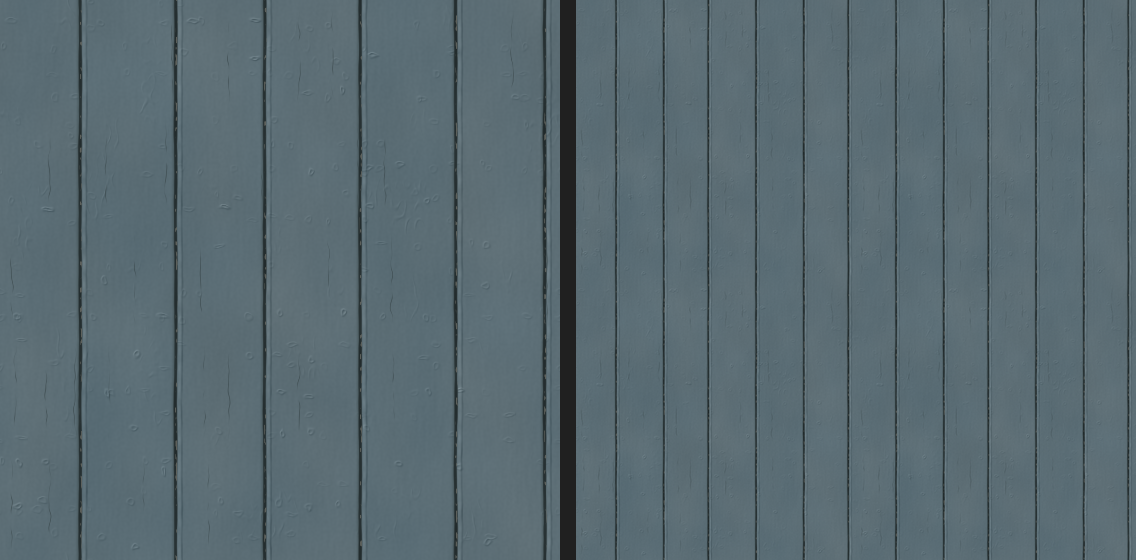
Left, the tile; right, the same tile 2 across and 2 down.
This texture is drawn by a WebGL 2 fragment shader. Its source:

```glsl
#version 300 es
precision highp float;
// Six vertical tongue-and-groove boards under worn blue-grey paint, tiling both ways.
uniform vec2 u_resolution;
out vec4 fragColor;

vec2 hash2(vec2 p) {
    vec3 q = fract(p.xyx * vec3(0.1031, 0.1030, 0.0973));
    q += dot(q, q.yzx + 33.33);
    return fract((q.xx + q.yz) * q.zy);
}

float corner(vec2 cell, vec2 cells, vec2 offset) {
    float angle = 6.2832 * hash2(mod(cell, cells) + cells * 1.7).x;
    return dot(vec2(cos(angle), sin(angle)), offset);
}

// Gradient noise that wraps after a whole number of cells.
float noise(vec2 uv, vec2 cells) {
    vec2 p = uv * cells, i = floor(p), f = p - i;
    vec2 s = f * f * f * (f * (f * 6.0 - 15.0) + 10.0);
    vec2 e = vec2(0.0, 1.0);
    float low = mix(corner(i, cells, f), corner(i + e.yx, cells, f - e.yx), s.x);
    float high = mix(corner(i + e, cells, f - e), corner(i + e.yy, cells, f - e.yy), s.x);
    return mix(low, high, s.y);
}

// Scattered knocks: irregular raised rims, some cells left empty.
float dents(vec2 uv, vec2 cells) {
    vec2 p = uv * cells, id = mod(floor(p), cells);
    vec2 r = hash2(id + 11.0), shape = hash2(id + 47.0);
    vec2 d = (fract(p) - 0.35 - 0.3 * r) / cells;
    d += 0.005 * vec2(noise(uv, vec2(70, 60)), noise(uv, vec2(64, 76)));
    float radius = length(d / mix(vec2(0.004, 0.008), vec2(0.011, 0.004), shape.x));
    float rim = exp(-pow((radius - 0.7) * 3.0, 2.0));
    return rim * step(0.76, shape.y) * (0.4 + 0.6 * r.x);
}

// Relief of the paint film: brush drag, flaked patches and dents.
float relief(vec2 uv) {
    float patchMask = smoothstep(0.16, 0.42, noise(uv, vec2(13, 7)));
    float flakes = 1.0 - smoothstep(0.0, 0.16, abs(noise(uv, vec2(58, 27))));
    float h = 0.5 * patchMask * flakes * smoothstep(-0.15, 0.3, noise(uv, vec2(37, 31)));
    h += dents(uv, vec2(19, 15)) + 0.5 * dents(uv + 0.37, vec2(31, 23));
    return h + 0.12 * noise(uv, vec2(110, 70)) + 0.12 * noise(uv, vec2(48, 36));
}

// Fine upright splits, broken along their length.
float cracks(vec2 uv) {
    vec2 cells = vec2(18, 5), p = uv * cells, f = fract(p);
    vec2 r = hash2(mod(floor(p), cells) + 83.0);
    float line = 0.3 + 0.4 * r.y + 0.09 * noise(uv, vec2(18, 42));
    float width = 0.0008 + 0.5 / u_resolution.x;
    float ink = 1.0 - smoothstep(0.0, width, abs(f.x - line) / cells.x);
    float ends = smoothstep(0.04, 0.3, f.y) * (1.0 - smoothstep(0.6, 0.95, f.y));
    return ink * ends * step(r.x, 0.3) * smoothstep(-0.3, 0.2, noise(uv, vec2(18, 33)));
}

void main() {
    vec2 uv = gl_FragCoord.xy / u_resolution;

    // Signed distance to the nearest joint; widths vary in a rhythm of three boards.
    float d = 1.0, joint = 0.0;
    for (float i = 0.0; i < 6.0; i++) {
        float x = (i + 0.859) / 6.0 + 0.0045 * sin(i * 2.0944);
        float away = uv.x - x;
        away -= round(away);
        away += 0.0018 * noise(vec2(x, uv.y), vec2(6, 9));
        if (abs(away) < abs(d)) { d = away; joint = i; }
    }
    float board = mod(joint + (d < 0.0 ? 5.0 : 0.0), 6.0);

    // Paint with cloudy fading, grain and a faint tint per board.
    float clouds = noise(uv, vec2(5, 4)) + 0.6 * noise(uv, vec2(14, 9));
    float grain = 0.6 * noise(uv, vec2(190, 170)) + 0.5 * noise(uv, vec2(150, 16));
    vec3 color = vec3(0.36, 0.43, 0.46) + 0.022 * clouds + 0.016 * grain;
    color += vec3(0.012, 0.006, 0.003) * (hash2(vec2(board, 5.0)).x - 0.5);
    color += vec3(0.014, 0.006, 0.0) * noise(uv, vec2(9, 6));

    // Raking light from the upper left.
    float slope = relief(uv) - relief(uv + vec2(-0.0011, 0.0014));
    color += 0.1 * clamp(slope, -0.9, 0.7);
    color = mix(color, vec3(0.2, 0.25, 0.26), 0.5 * cracks(uv));

    // Rounded bead along the right of each joint, with a chipped outer crease.
    float lumps = noise(uv, vec2(66, 48));
    float bead = smoothstep(0.002, 0.006, d) * (1.0 - smoothstep(0.007, 0.011, d));
    color += bead * (0.032 + 0.06 * lumps);
    float crease = 1.0 - smoothstep(0.0004, 0.0026, abs(d - 0.0115 - 0.001 * lumps));
    color -= crease * (0.05 + 0.05 * noise(uv, vec2(12, 29)));

    // Soft shadow, dark gap and bare flecks inside it.
    float wear = noise(vec2(joint / 6.0, uv.y) + 0.07, vec2(6, 14));
    float shade = smoothstep(-0.009, -0.001, d) * (1.0 - smoothstep(0.0, 0.005, d));
    color = mix(color, vec3(0.24, 0.3, 0.31), 0.6 * shade);
    float gapWidth = 0.0042 + 0.0014 * wear + 0.0012 * lumps;
    float gap = 1.0 - smoothstep(0.0012, gapWidth, abs(d));
    color = mix(color, vec3(0.13, 0.165, 0.17), gap * (0.9 + 0.2 * wear));
    float fleck = smoothstep(0.1, 0.35, noise(uv, vec2(230, 84)) + 0.3 * wear);
    fleck *= 1.0 - smoothstep(0.0006, 0.0024, abs(d - 0.0012));
    color = mix(color, vec3(0.46, 0.46, 0.43), 0.7 * fleck);

    fragColor = vec4(color, 1.0);
}
```
